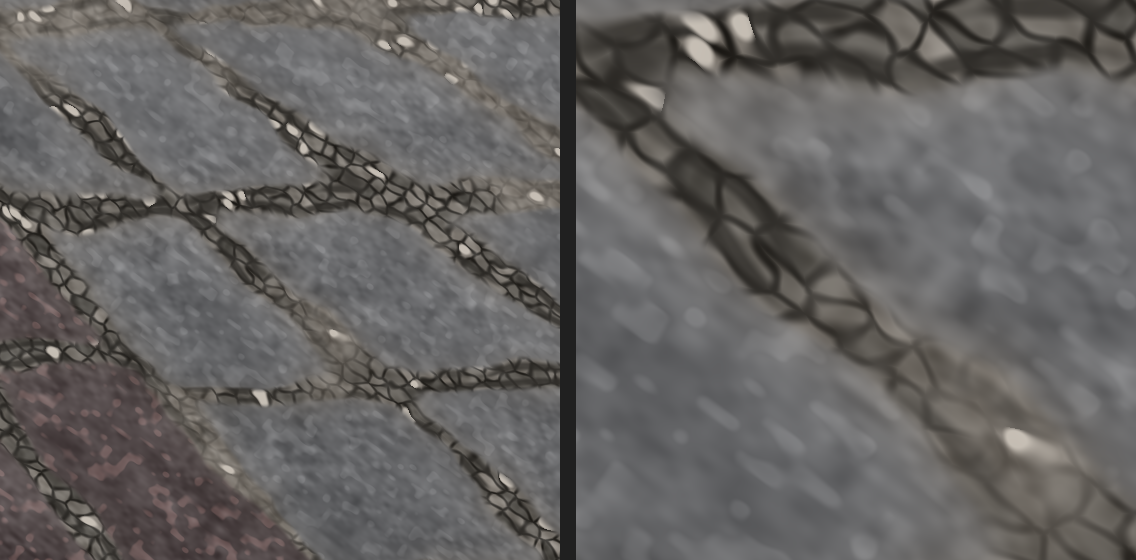
Left: the whole. Right: its middle third, enlarged.
Reproduce this texture procedurally as a WebGL 1 fragment shader.

```glsl
precision highp float;
uniform vec2 u_resolution;

#define FAN_POINT vec2(-1.31, -1.10)
#define COLUMN_STEP 0.22
#define ROW_HEIGHT 0.345
#define JOINT_MIN 0.008
#define JOINT_MAX 0.030
#define GRIT_SCALE vec2(29.0, 50.0)
#define GRAIN_CONTRAST 0.15
#define SLATE vec3(0.400, 0.403, 0.412)
#define BROWN vec3(0.335, 0.298, 0.300)
#define SAND vec3(0.505, 0.480, 0.450)
#define CREVICE vec3(0.185, 0.175, 0.160)
#define PEBBLE vec3(0.800, 0.770, 0.730)

float hash(vec2 p) {
  vec3 q = fract(p.xyx * 0.1031);
  q += dot(q, q.yzx + 33.33);
  return fract((q.x + q.y) * q.z);
}

float noise(vec2 p) {
  vec2 i = floor(p), f = fract(p);
  f = f * f * (3.0 - 2.0 * f);
  return mix(mix(hash(i), hash(i + vec2(1.0, 0.0)), f.x),
             mix(hash(i + vec2(0.0, 1.0)), hash(i + 1.0), f.x), f.y);
}

float fbm(vec2 p) {
  float sum = 0.0, amp = 0.533;
  for (int i = 0; i < 4; i++) {
    sum += amp * noise(p);
    p = mat2(1.6, 1.2, -1.2, 1.6) * p + 7.3;
    amp *= 0.5;
  }
  return sum;
}

// Voronoi chips: x = gap to the neighbour, y = random tone, z = centre distance
vec3 chips(vec2 p) {
  vec2 cell = floor(p);
  float near = 9.0, next = 9.0, tone = 0.0;
  for (int j = -1; j <= 1; j++) {
    for (int i = -1; i <= 1; i++) {
      vec2 id = cell + vec2(float(i), float(j));
      vec2 seed = id + 0.15 + 0.7 * vec2(hash(id + 11.0), hash(id + 47.0));
      float d = length(p - seed);
      if (d < near) {
        next = near;
        near = d;
        tone = hash(id + 83.0);
      } else {
        next = min(next, d);
      }
    }
  }
  return vec3(next - near, tone, near);
}

float smoothMin(float a, float b, float k) {
  float h = max(k - abs(a - b), 0.0) / k;
  return min(a, b) - h * h * k * 0.25;
}

// Distance to the nearest line of a unit grid
float gridDistance(float x) {
  return abs(fract(x + 0.5) - 0.5);
}

void main() {
  vec2 p = gl_FragCoord.xy / u_resolution.y;
  p.y = 1.0 - p.y;

  // Wobbled paving layout: fanned columns crossed by offset rows
  vec2 w = p + 0.055 * (vec2(fbm(p * 4.0 + 3.0), fbm(p * 4.0 + 19.0)) - 0.5);
  w += 0.012 * (vec2(noise(p * 24.0), noise(p * 24.0 + 31.0)) - 0.5);
  vec2 ray = w - FAN_POINT;
  float column = (log(ray.y / ray.x) + 0.105) / COLUMN_STEP;
  float columnId = floor(column);
  float isBrown = step(0.5, columnId);
  float height = mix(ROW_HEIGHT, 0.52, isBrown);
  float rowStart = mix(0.02 + 0.04 * (hash(vec2(columnId, 5.0)) - 0.5), 0.61, isBrown);
  float row = (w.y + 0.06 * (w.x - 0.5) - rowStart) / height;
  float stoneTone = hash(vec2(columnId + 20.0, floor(row) + 9.0)) - 0.5;

  float side = gridDistance(column) * COLUMN_STEP * ray.x * ray.y / length(ray);
  float d = smoothMin(side, gridDistance(row) * height, 0.035);
  float width = mix(JOINT_MIN, JOINT_MAX, smoothstep(0.15, 0.85, noise(p * 6.5 + 4.0)));
  float joint = 1.0 - smoothstep(width - 0.007, width + 0.007, d);

  // Grain runs along the columns
  vec2 g = vec2(dot(p, vec2(0.80, 0.60)), dot(p, vec2(-0.60, 0.80))) + 2.0;
  float grain = 0.6 * noise(g * vec2(42.0, 75.0)) + 0.4 * noise(g * vec2(85.0, 140.0)) - 0.5;
  float mottle = fbm(g * vec2(7.0, 13.0)) - 0.5;
  float patchy = smoothstep(0.3, 0.7, fbm(p * 5.0 + 40.0));

  // Stone faces, paler and dustier toward the top and the rims
  vec3 stone = mix(SLATE, BROWN, isBrown);
  stone += 0.05 * stoneTone + 0.16 * mottle + 0.05 * (0.5 - p.y);
  stone += GRAIN_CONTRAST * grain * mix(0.65, 1.25, patchy);
  float fleck = smoothstep(0.62, 0.85, noise(g * vec2(55.0, 80.0) + 60.0));
  stone += fleck * mix(vec3(0.06), vec3(0.13, 0.09, 0.085), isBrown);
  float rim = exp(-max(d - width, 0.0) * 45.0);
  stone = mix(stone, SAND + 0.18 * grain, rim * mix(0.25, 0.6, patchy) * (1.0 - 0.6 * isBrown));

  // Joint filling: chips, dark gaps, sandy fill and a few bright pebbles
  vec2 bend = 0.6 * vec2(noise(p * 40.0), noise(p * 40.0 + 70.0));
  vec3 chip = chips(g * GRIT_SCALE + bend);
  float body = smoothstep(0.02, 0.38, chip.x);
  vec3 grit = mix(CREVICE, mix(vec3(0.32, 0.31, 0.29), SAND + 0.05, chip.y), body);
  grit += 0.22 * grain;
  float sandy = smoothstep(0.46, 0.64, fbm(p * 3.2 + 12.0) + 0.12 * (0.5 - p.y));
  grit = mix(grit, SAND + 0.25 * grain + 0.10 * mottle, 0.75 * sandy);
  float bright = step(0.90, chip.y) * (1.0 - smoothstep(0.25, 0.48, chip.z));
  grit = mix(grit, PEBBLE, bright * 0.9);

  // Broken shadow line beside each joint
  float crack = 1.0 - smoothstep(0.002, 0.010, abs(d - width * 0.55));
  crack *= smoothstep(0.38, 0.68, noise(g * vec2(16.0, 24.0) + 25.0));
  crack *= (1.0 - bright) * (1.0 - 0.5 * sandy);

  vec3 color = mix(stone, grit, joint);
  color = mix(color, CREVICE, 0.75 * crack);
  gl_FragColor = vec4(clamp(color, 0.0, 1.0), 1.0);
}
```
